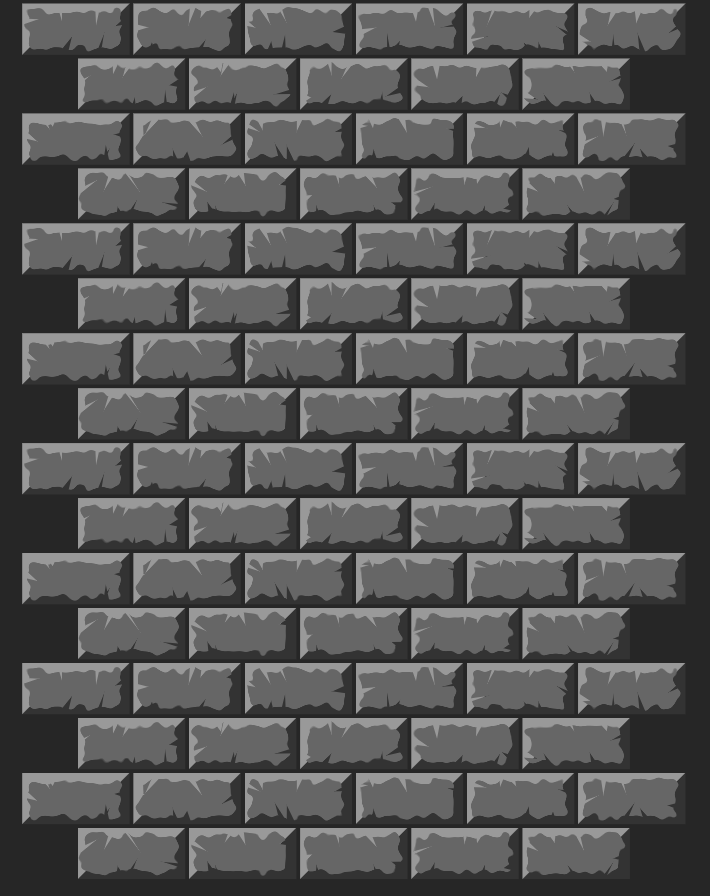
This texture is drawn by a WebGL 2 fragment shader. Its source:

```glsl
#version 300 es
precision highp float;
// Draws a staggered wall of chipped, bevelled grey bricks on dark mortar.

uniform vec2 u_resolution;
out vec4 fragColor;

// Layout, in design units spanning the whole canvas
const vec2 CANVAS = vec2(608.0, 768.0);
const vec2 WALL_START = vec2(19.0, 3.0);   // from the top left
const vec2 PITCH = vec2(95.2, 47.1);
const vec2 BRICK = vec2(92.0, 44.0);
const float ROWS = 16.0;
const float COLUMNS = 6.0;                 // staggered rows hold one less
const float PATTERN_ROWS = 4.0;            // wear repeats after these rows

// Worn face
const vec2 INSET_TOP_LEFT = vec2(5.0, 7.0);
const vec2 INSET_BOTTOM_RIGHT = vec2(7.5, 6.3);
const float CORNER = 4.0;
const float WEAR_SIZE = 11.0;
const float WEAR_DEPTH = 7.0;
const int CHIPS = 6;
const vec2 CHIP_DEPTH = vec2(4.0, 12.0);
const vec2 CHIP_WIDTH = vec2(1.0, 2.8);

const vec3 MORTAR = vec3(0.15);
const vec3 SHADE = vec3(0.20);
const vec3 FACE = vec3(0.40);
const vec3 LIGHT = vec3(0.60);

vec2 hash2(vec2 p) {
    vec3 q = fract(p.xyx * vec3(0.1031, 0.1030, 0.0973));
    q += dot(q, q.yzx + 33.33);
    return fract((q.xx + q.yz) * q.zy);
}

float cornerSlope(vec2 cell, vec2 offset, vec2 f) {
    float angle = 6.28318 * hash2(cell + offset).x;
    return dot(vec2(cos(angle), sin(angle)), f - offset);
}

float gradientNoise(vec2 p) {
    vec2 cell = floor(p), f = fract(p);
    vec2 w = f * f * f * (f * (f * 6.0 - 15.0) + 10.0);
    float low = mix(cornerSlope(cell, vec2(0, 0), f), cornerSlope(cell, vec2(1, 0), f), w.x);
    float high = mix(cornerSlope(cell, vec2(0, 1), f), cornerSlope(cell, vec2(1, 1), f), w.x);
    return mix(low, high, w.y);
}

float boxDistance(vec2 p, vec2 halfSize, float radius) {
    vec2 q = abs(p) - halfSize + radius;
    return length(max(q, 0.0)) + min(max(q.x, q.y), 0.0) - radius;
}

// Slanted wedge cut inward from one side of the face
float chipDistance(vec2 p, vec2 faceSize, int i, vec2 seed) {
    int side = i % 4;                      // top, bottom, right, left
    vec2 place = hash2(seed + float(i) * 7.3);
    vec2 shape = hash2(seed + float(i) * 11.9 + 41.0);
    bool upright = side < 2;
    float along = upright ? p.x / faceSize.x : p.y / faceSize.y;
    float span = upright ? faceSize.x : faceSize.y;
    float inward = upright ? p.y : p.x;
    if (side == 1) inward = faceSize.y - inward;
    if (side == 2) inward = faceSize.x - inward;
    float depth = mix(CHIP_DEPTH.x, CHIP_DEPTH.y, shape.x);
    float width = mix(CHIP_WIDTH.x, CHIP_WIDTH.y, shape.y);
    float slant = (place.y - 0.5) * 1.4;
    float across = (along - mix(0.1, 0.9, place.x)) * span - slant * inward;
    return abs(across) - width * (1.0 - inward / depth);
}

float faceDistance(vec2 p, vec2 seed) {
    vec2 size = BRICK - INSET_TOP_LEFT - INSET_BOTTOM_RIGHT;
    vec2 q = p - INSET_TOP_LEFT;
    float d = boxDistance(q - 0.5 * size, 0.5 * size, CORNER);
    d += WEAR_DEPTH * gradientNoise(p / WEAR_SIZE + seed * 17.37);
    for (int i = 0; i < CHIPS; i++) d = max(d, -chipDistance(q, size, i, seed));
    return d;
}

void main() {
    vec2 p = gl_FragCoord.xy / u_resolution * CANVAS;
    p.y = CANVAS.y - p.y;
    float pixel = CANVAS.x / u_resolution.x;

    // Staggered grid
    vec2 grid = (p - WALL_START) / PITCH;
    float row = floor(grid.y);
    float stagger = mod(row, 2.0);
    grid.x -= 0.5 * stagger;
    float column = floor(grid.x);
    vec2 local = fract(grid) * PITCH;
    bool inWall = row >= 0.0 && row < ROWS && column >= 0.0 && column < COLUMNS - stagger;
    vec2 seed = vec2(column + 1.0, mod(row, PATTERN_ROWS) * 9.0 + 3.0);

    // Bevel: lit on the top and left, shaded on the bottom and right
    vec2 far = BRICK - local;
    float lit = min(far.x, far.y) - min(local.x, local.y);
    vec3 brick = mix(SHADE, LIGHT, clamp(0.5 + lit / (1.4 * pixel), 0.0, 1.0));

    // Worn face over the bevel
    float face = faceDistance(local, seed);
    brick = mix(brick, FACE, clamp(0.5 - face / pixel, 0.0, 1.0));

    float edge = boxDistance(local - 0.5 * BRICK, 0.5 * BRICK, 0.0);
    float cover = inWall ? clamp(0.5 - edge / pixel, 0.0, 1.0) : 0.0;
    fragColor = vec4(mix(MORTAR, brick, cover), 1.0);
}
```
